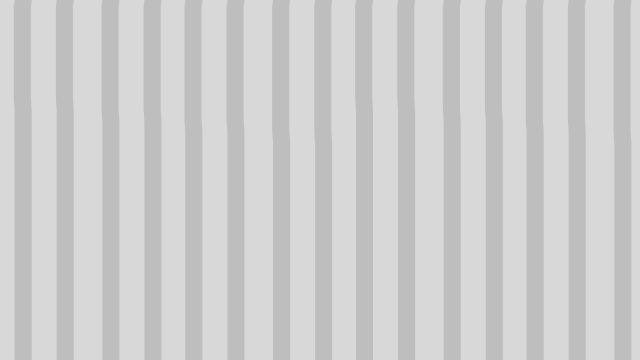
Write a Shadertoy shader that draws this pattern.

```glsl
const float STRIPES = 15.0;
const float STRIPE_WIDTH = 0.4;   // share of one cell
const vec3 LIGHT_GREY = vec3(0.847);
const vec3 DARK_GREY = vec3(0.745);

// Centre of a stripe inside its cell: pairs alternate left and right
float stripeCentre(float index) {
    float pairSide = 2.0 * mod(floor(index / 2.0), 2.0) - 1.0;
    float pairLean = 1.0 - 2.0 * mod(index, 2.0);
    return 0.564 + 0.028 * pairSide + 0.007 * pairLean;
}

// Slight leftward jog near the top, undone before the vertical wrap
float stripeJog(float index, float y) {
    float height = 0.71 - 0.03 * mod(floor(index / 2.0), 4.0);
    float rise = smoothstep(height - 0.025, height + 0.025, y);
    float restore = 1.0 - smoothstep(0.98, 1.0, y);
    return 0.02 * rise * restore;
}

// Antialiased coverage of a vertical band
float band(float x, float centre, float width, float pixel) {
    float dist = abs(x - centre) - 0.5 * width;
    return clamp(0.5 - dist / pixel, 0.0, 1.0);
}

void mainImage(out vec4 fragColor, in vec2 fragCoord) {
    vec2 uv = fragCoord / iResolution.xy;
    float x = uv.x * STRIPES;
    float index = floor(x);
    float pixel = STRIPES / iResolution.x;

    float centre = stripeCentre(index) - stripeJog(index, uv.y);
    float stripe = band(fract(x), centre, STRIPE_WIDTH, pixel);
    fragColor = vec4(mix(LIGHT_GREY, DARK_GREY, stripe), 1.0);
}
```
